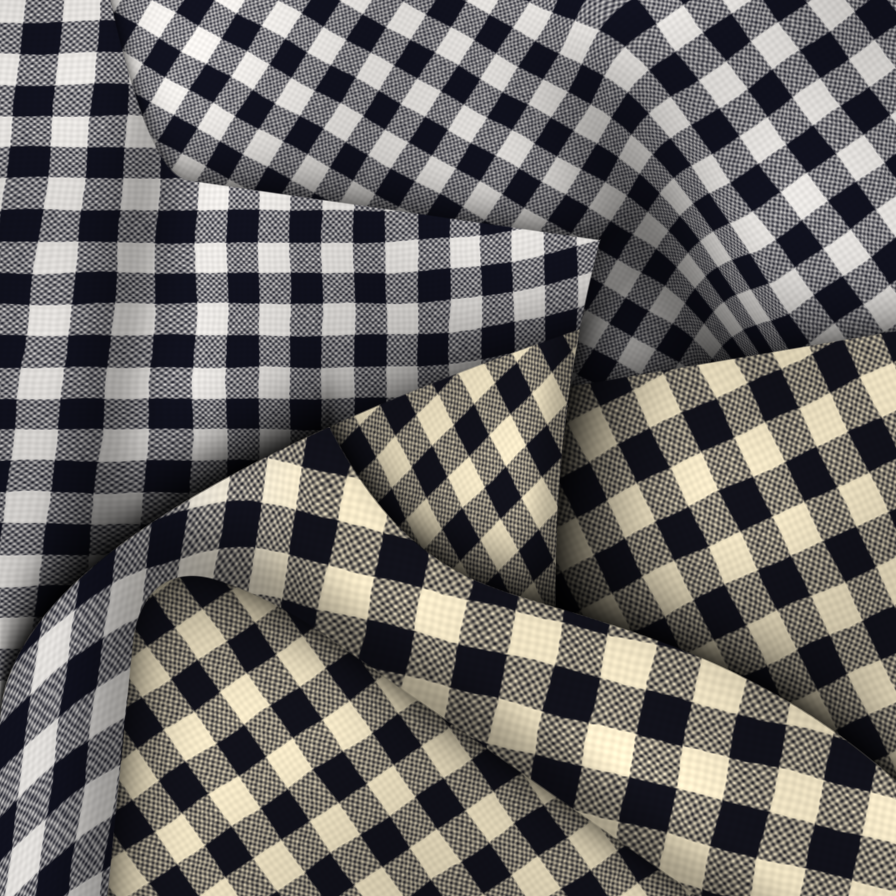
A Shadertoy shader for this texture:

```glsl
// Rumpled navy and cream gingham cloth, its folds swirling around one pinch point.

const vec3 NAVY = vec3(0.065, 0.068, 0.105);
const vec3 CREAM = vec3(0.93, 0.90, 0.79);
const vec3 COOL_LIGHT = vec3(0.96, 0.98, 1.10);
const vec3 WARM_LIGHT = vec3(1.0, 0.98, 0.96);
const float THREADS = 11.0;   // threads per check
const float TAU = 6.2831853;

vec2 hashGradient(vec2 cell) {
    float a = TAU * fract(sin(dot(cell, vec2(127.1, 311.7))) * 43758.5);
    return vec2(cos(a), sin(a));
}

float gradientNoise(vec2 p) {
    vec2 i = floor(p), f = fract(p);
    vec2 s = f * f * f * (f * (f * 6.0 - 15.0) + 10.0);
    float sum = 0.0;
    for (int k = 0; k < 4; k++) {
        vec2 corner = vec2(k & 1, k >> 1);
        vec2 w = mix(1.0 - s, s, corner);
        sum += w.x * w.y * dot(hashGradient(i + corner), f - corner);
    }
    return sum;
}

// Check coordinates: whole numbers fall on the centres of dark squares
vec2 lattice(vec2 p, vec2 centre, vec2 across, vec2 along) {
    return inverse(mat2(across, along)) * (p - centre);
}

float darkBand(float x) {
    float w = fwidth(x) * 0.8 + 0.004;
    return 1.0 - smoothstep(-w, w, abs(fract(x + 0.5) - 0.5) - 0.25);
}

// Plain weave of two striped thread sets
vec3 gingham(vec2 uv, vec2 p) {
    uv += 0.05 * gradientNoise(p * 13.0) + 0.012 * gradientNoise(p * 90.0);
    vec2 wave = sin(TAU * THREADS * uv);
    vec2 spread = fwidth(uv) * THREADS;
    float fade = exp(-3.0 * dot(spread, spread));
    float over = 0.5 + 0.42 * fade * wave.x * wave.y
               + 0.16 * gradientNoise(uv * vec2(7.0, 30.0));
    vec3 warp = mix(CREAM, NAVY, darkBand(uv.x));
    vec3 weft = mix(CREAM, NAVY, darkBand(uv.y));
    float slub = 1.0 + 0.05 * fade * (wave.x + wave.y) * 0.5;
    return mix(warp, weft, clamp(over, 0.0, 1.0)) * slub;
}

// Lays a sheet where d > 0 and casts its shadow on what lies below
vec3 lay(vec3 below, vec3 sheet, float d, float reach, float depth) {
    float aa = max(fwidth(d), 1e-4);
    below *= 1.0 - depth * exp(-max(-d, 0.0) / reach);
    return mix(below, sheet, smoothstep(-aa, aa, d));
}

float softMin(float a, float b, float k) {
    float h = max(k - abs(a - b), 0.0) / k;
    return min(a, b) - h * h * k * 0.25;
}

void mainImage(out vec4 fragColor, in vec2 fragCoord) {
    vec2 p = fragCoord / iResolution.xy;
    float x = p.x, y = p.y;

    // Fold outlines, positive inside each sheet
    float leftSag = max(0.21 - x, 0.0);
    float pinchEdge = 0.62 + 0.34 * pow(max(y - 0.35, 0.0), 2.0) - x;
    float flapTop = 0.80 - 0.145 * (x - 0.2) + 25.0 * leftSag * leftSag - y;
    float ridge = 0.19 + 0.55 * sqrt(max(x, 1e-4)) - y;
    float t = x - 0.6;
    float rollTop = 0.328 - 0.3 * t - (t < 0.0 ? 10.0 : 1.25) * t * t * t - y;
    float rightTop = 0.57 + 0.17 * (x - 0.645) - y;
    float pocket = softMin(0.335 - 0.7 * (x - 0.3) - y, 0.37 - y, 0.08);
    pocket = softMin(pocket, x - 0.15 + 0.1 * (0.3 - y), 0.09);
    float roll = min(ridge, rollTop);

    // Back sheet: two slants joined along a soft valley
    vec2 upperUv = lattice(p, vec2(0.566, 0.876), vec2(0.052, -0.029), vec2(0.036, 0.057));
    vec2 cornerUv = lattice(p, vec2(0.859, 0.896), vec2(0.046, -0.0625), vec2(0.061, 0.043)) + 3.0;
    float valley = x - (0.66 + 0.45 * (1.0 - y));
    vec3 col = gingham(mix(upperUv, cornerUv, smoothstep(-0.07, 0.07, valley)), p) * COOL_LIGHT;
    col *= 1.0 - 0.42 * exp(-pow((valley + 0.05) / 0.07, 2.0)) * smoothstep(1.05, 0.65, y);

    // Right sheet
    vec2 uv = lattice(p, vec2(0.833, 0.4375), vec2(0.072, 0.033), vec2(0.043, -0.0885));
    uv.y -= 3.0 * pow(max(0.8 - x, 0.0), 2.0);
    vec3 sheet = gingham(uv, p) * WARM_LIGHT * mix(0.72, 0.95, smoothstep(0.62, 0.8, x));
    col = lay(col, sheet, rightTop, 0.035, 0.5);

    // Left flap: upright checks that widen and lean at the left
    vec2 q = p + vec2(0.25 * max(0.22 - x, 0.0), 0.0);
    q.x -= 0.1 * (y - 0.61) * (1.0 - smoothstep(0.0, 0.3, x));
    q.y -= 0.6 * pow(max(x - 0.42, 0.0), 2.0);
    uv = lattice(q, vec2(0.342, 0.678), vec2(0.071, 0.0), vec2(0.0, 0.07));
    sheet = gingham(uv, p) * COOL_LIGHT;
    sheet *= 1.0 - 0.3 * exp(-pow((x - 0.13 - 0.15 * (y - 0.6)) / 0.045, 2.0));
    col = lay(col, sheet, min(flapTop, pinchEdge), 0.03, 0.5);

    // Central tongue
    uv = lattice(p, vec2(0.526, 0.52), vec2(0.046, 0.047), vec2(0.036, -0.07));
    sheet = gingham(uv, p) * WARM_LIGHT * mix(0.7, 1.0, smoothstep(0.0, 0.05, pinchEdge));
    col = lay(col, sheet, min(ridge, pinchEdge), 0.04, 0.5);

    // Pocket sheet, seen through the hollow of the roll
    uv = lattice(p, vec2(0.28, 0.277), vec2(0.062, 0.042), vec2(0.05, -0.072));
    col = lay(col, gingham(uv, p) * WARM_LIGHT * 0.96, roll, 0.035, 0.5);

    // Front roll: large checks, arched at the left
    float arch = max(0.35 - x, 0.0);
    q = p + vec2(-0.3 * arch, 2.0 * arch * arch);
    uv = lattice(q, vec2(0.534, 0.251), vec2(0.104, -0.026), vec2(0.02, 0.098));
    float turn = smoothstep(0.0, 0.10, -pocket) * mix(0.85, 1.0, smoothstep(0.0, 0.04, roll));
    sheet = gingham(uv, p) * mix(COOL_LIGHT, WARM_LIGHT, smoothstep(0.1, 0.4, x));
    col = lay(col, sheet * mix(0.65, 1.03, turn), min(roll, -pocket), 0.03, 0.5);

    // Broad uneven light
    col *= 1.0 + 0.22 * gradientNoise(p * 4.0 + 3.7);
    fragColor = vec4(clamp(col, 0.0, 1.0), 1.0);
}
```
